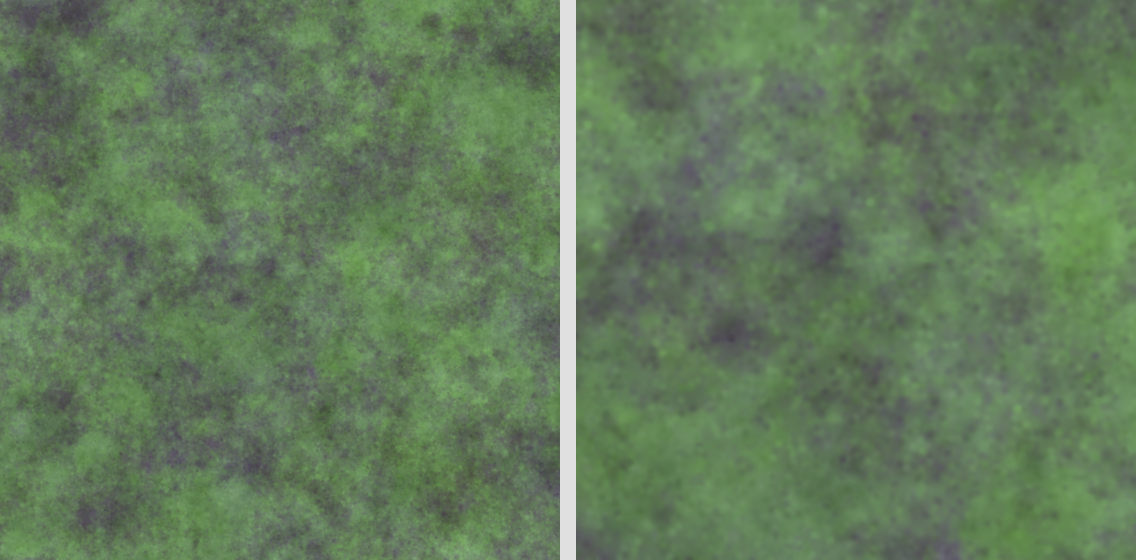
Left, the full canvas; right, a detail of the centre.
Write a three.js fragment shader that draws this texture.

```glsl
// Mottled moss: soft green growth over grey-violet ground, with fine grain.
// Octaves of blurred cellular noise carry three independent channels:
// moss cover, lightness and a warm-to-cool tint.
varying vec2 vUv;

vec3 hash3(vec2 p) {
  vec3 q = fract(p.xyx * vec3(0.1031, 0.1030, 0.0973));
  q += dot(q, q.yxz + 33.33);
  return fract((q.xxy + q.yzz) * q.zyx);
}

// Each cell scatters one soft round blob with a random signed strength
vec3 blobNoise(vec2 p) {
  vec2 cell = floor(p);
  vec3 sum = vec3(0.0);
  for (int y = -1; y <= 1; y++) {
    for (int x = -1; x <= 1; x++) {
      vec2 id = cell + vec2(float(x), float(y));
      vec2 offset = id + hash3(id + 217.0).xy - p;
      float falloff = max(0.0, 1.0 - dot(offset, offset));
      sum += falloff * falloff * falloff * (hash3(id + 531.0) * 2.0 - 1.0);
    }
  }
  return sum;
}

// Rough sum: octaves double in frequency, turn to hide the grid, fade slowly
vec3 layeredBlobs(vec2 p) {
  vec3 sum = vec3(0.0);
  float strength = 1.0;
  for (int i = 0; i < 7; i++) {
    sum += strength * blobNoise(p);
    p = mat2(1.6, 1.2, -1.2, 1.6) * p + vec2(7.3, 3.1);
    strength *= 0.91;
  }
  return sum;
}

void main() {
  vec3 layers = layeredBlobs(vUv * 3.5 + 2.7);

  // Moss thins out to bare ground
  vec3 ground = vec3(0.335, 0.325, 0.345);
  vec3 moss = vec3(0.415, 0.565, 0.36);
  float cover = clamp(0.59 + 0.34 * layers.x, 0.0, 1.0);
  vec3 color = mix(ground, moss, cover);

  // Uneven light and a drift between olive and blue-grey
  color *= 1.0 + 0.085 * layers.y;
  color += layers.z * vec3(0.008, -0.003, 0.025);

  gl_FragColor = vec4(clamp(color, 0.0, 1.0), 1.0);
}
```
